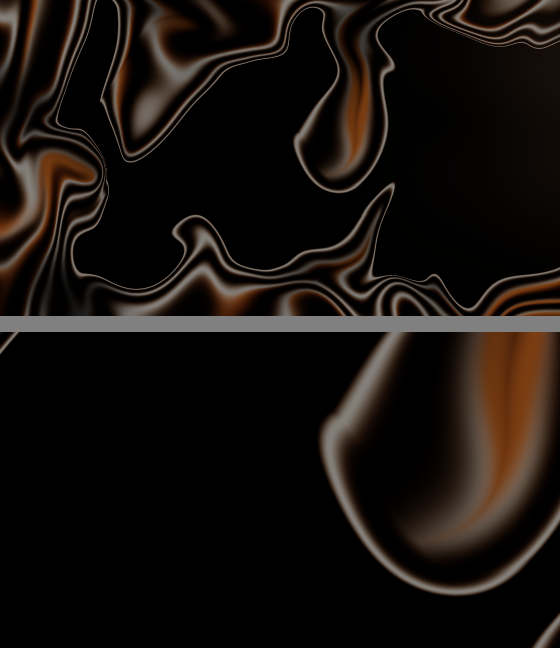
Top: the whole. Bottom: its middle third, enlarged.
Write a Shadertoy shader that draws this background.

```glsl
// Dark liquid marble: folded silver and copper bands flowing around a black void.

const float TAU = 6.2831853;

vec2 gradientAt(vec2 cell) {
    float angle = TAU * fract(sin(dot(cell, vec2(127.1, 311.7))) * 43758.5);
    return vec2(cos(angle), sin(angle));
}

// Gradient noise, roughly -0.7 to 0.7
float noise(vec2 p) {
    vec2 i = floor(p), f = p - i;
    vec2 w = f * f * f * (f * (f * 6.0 - 15.0) + 10.0);
    vec2 e = vec2(0.0, 1.0);
    float low = mix(dot(gradientAt(i), f),
                    dot(gradientAt(i + e.yx), f - e.yx), w.x);
    float high = mix(dot(gradientAt(i + e.xy), f - e.xy),
                     dot(gradientAt(i + e.yy), f - e.yy), w.x);
    return mix(low, high, w.y);
}

// Bend the plane, then drag it into long diagonal folds
vec2 fold(vec2 p) {
    for (int i = 0; i < 2; i++) {
        float k = float(i);
        vec2 s = p * (1.9 + 1.1 * k) + 7.3 * k;
        p += (0.42 - 0.16 * k) * vec2(noise(s + 3.7), noise(s + 21.4));
    }
    vec2 along = vec2(0.55, 0.835);
    vec2 across = vec2(along.y, -along.x);
    float drag = noise(vec2(dot(p, across) * 3.2, dot(p, along) * 1.2) + 5.6);
    return p + along * drag * 0.65;
}

float smoothMax(float a, float b, float k) {
    float h = max(k - abs(a - b), 0.0) / k;
    return max(a, b) + 0.25 * k * h * h;
}

// Slanted tapering tongues, alternately from the bottom and the top
float tongues(vec2 p) {
    float inside = -1.0;
    for (int i = 0; i < 5; i++) {
        float top = float(i % 2);
        vec2 root = vec2(0.2 + 0.38 * float(i), top);
        vec2 reach = mix(vec2(0.18, 0.38), vec2(-0.28, -0.42), top);
        vec2 r = p - root;
        float t = clamp(dot(r, reach) / dot(reach, reach), 0.0, 1.0);
        inside = smoothMax(inside, mix(0.19, 0.06, t) - length(r - reach * t), 0.06);
    }
    return inside;
}

vec3 marble(vec2 p) {
    vec2 q = fold(p);

    // Depth of liquid outside a long void that is open to the right
    float swell = noise(q * 2.0 + 11.3);
    float depth = length(vec2(max(0.5 - q.x, 0.0), q.y - 0.52)) - 0.28 + 0.45 * swell;
    depth = smoothMax(depth, tongues(mix(p, q, 0.6)) + 0.2 * swell, 0.08);

    // The root keeps rim bands thin and inner bands broad
    float level = sqrt(max(depth, 0.0));
    float phase = TAU * (level - 0.088) / 0.17;
    float wave = 0.5 + 0.5 * cos(phase);
    float inner = smoothstep(0.11, 0.19, level);

    // Silver rim and crests, copper on the inner slopes
    float copper = 0.6 * sin(phase) + 1.7 * noise(q * 2.6 + 31.0);
    copper = smoothstep(-0.1, 0.7, copper) * inner;
    vec3 tint = mix(vec3(0.52, 0.50, 0.48), vec3(0.48, 0.24, 0.07), copper);
    vec3 bands = tint * pow(vec3(wave), vec3(1.9, 2.5, 3.1));
    bands *= mix(1.0, smoothstep(-0.6, 0.1, noise(p * 2.3 + 17.0)), inner);

    // Faint brown haze at the right
    float haze = smoothstep(1.1, 1.8, p.x) * exp(-9.0 * pow(p.y - 0.68, 2.0));
    haze *= 0.75 + 0.9 * noise(p * 2.5 + 40.0);
    return bands + vec3(0.10, 0.065, 0.04) * haze * (1.0 - wave);
}

void mainImage(out vec4 fragColor, in vec2 fragCoord) {
    // Four samples smooth the thin rims
    vec3 color = vec3(0.0);
    for (int i = 0; i < 4; i++) {
        vec2 offset = vec2(i % 2, i / 2) * 0.5 - 0.25;
        color += 0.25 * marble((fragCoord + offset) / iResolution.y);
    }
    fragColor = vec4(color, 1.0);
}
```
